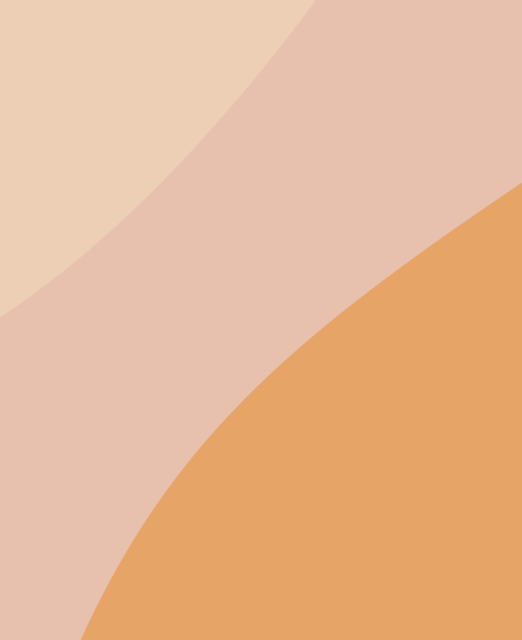
Reproduce this background procedurally as a Shadertoy shader.

```glsl
const vec3 ROSE = vec3(0.906, 0.757, 0.682);
const vec3 CREAM = vec3(0.925, 0.812, 0.706);
const vec3 AMBER = vec3(0.902, 0.643, 0.400);

// Height of a parabola: start, slope and bend
float parabola(float x, float start, float slope, float bend) {
    return start + x * (slope + bend * x);
}

// Height of a hill that rises steeply, then settles to a constant slope
float easedHill(float x, float foot, float slope, float rise, float decay) {
    float t = x - foot;
    return slope * t + rise * (1.0 - exp(-decay * t));
}

// Smooth coverage of the region where the signed value is positive
float coverage(float signedValue) {
    return clamp(0.5 + signedValue / max(fwidth(signedValue), 1e-5), 0.0, 1.0);
}

void mainImage(out vec4 fragColor, in vec2 fragCoord) {
    vec2 uv = fragCoord / iResolution.xy;

    // Curved boundaries
    float creamEdge = parabola(uv.x, 0.5039, 0.5397, 0.4622);
    float amberEdge = easedHill(uv.x, 0.1545, 0.5233, 0.2781, 4.584);

    // Flat layers
    vec3 color = mix(ROSE, CREAM, coverage(uv.y - creamEdge));
    color = mix(color, AMBER, coverage(amberEdge - uv.y));

    fragColor = vec4(color, 1.0);
}
```
